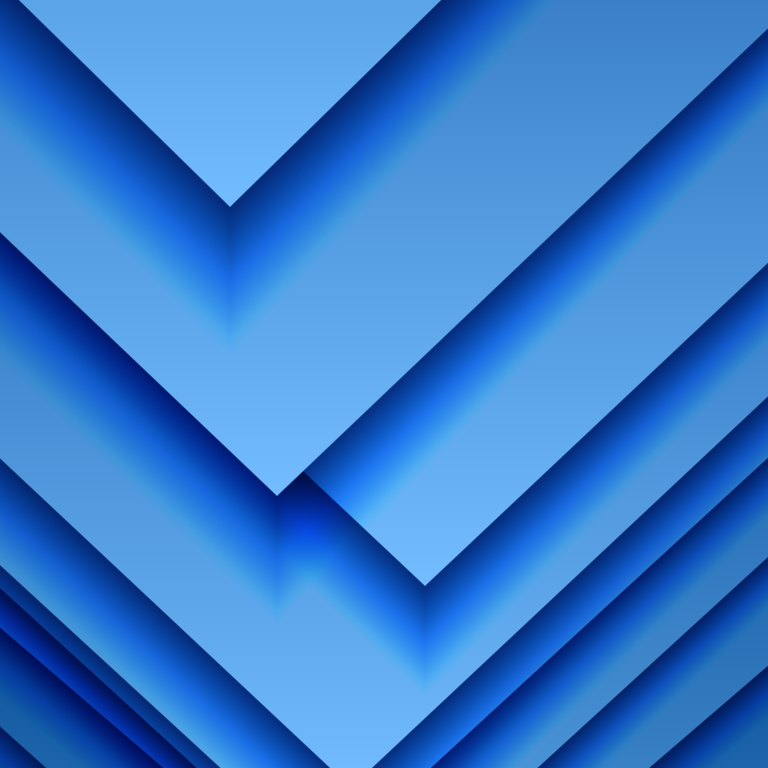
Write a three.js fragment shader that draws this background.

```glsl
// Stacked blue paper chevrons pointing down, each casting a soft shadow on those below.
varying vec2 vUv;

const int SHEET_COUNT = 8;

// Front to back: tip x, tip y, slope of the arms, shadow length
const vec4 SHEETS[SHEET_COUNT] = vec4[SHEET_COUNT](
  vec4(0.2995,  0.7305, 0.980, 0.195),
  vec4(0.3607,  0.3542, 0.952, 0.168),
  vec4(0.5534,  0.2370, 0.942, 0.145),
  vec4(0.4570, -0.0256, 0.938, 0.140),
  vec4(0.4240, -0.1260, 0.920, 0.120),
  vec4(0.4780, -0.2030, 0.915, 0.100),
  vec4(0.5290, -0.2720, 0.860, 0.100),
  vec4(0.5600, -0.4500, 0.900, 0.080)
);

const vec3 TIP_COLOR = vec3(0.45, 0.74, 1.00);
const vec3 HEIGHT_FADE = vec3(0.34, 0.37, 0.34);  // colour lost per unit above the tip
const vec3 BACK_COLOR = vec3(0.07, 0.34, 0.62);
const vec3 SHADOW_TINT = vec3(0.06, 0.27, 0.54);  // multiplier right at the edge
const float DEPTH_DIM = 0.045;                    // dimming per rear sheet
const float FIRST_DIM_SHEET = 3.0;
const float RIGHT_SHRINK = 0.55;                  // shadow narrowing along the right arm

// Vertical distance below the chevron edge; negative on the sheet
float chevronDistance(vec2 p, vec4 sheet) {
  return sheet.y + sheet.z * abs(p.x - sheet.x) - p.y;
}

// Red recovers slowest and blue fastest, giving navy, royal blue, then cyan
vec3 shadowFilter(float d, vec2 p, vec4 sheet) {
  float reach = sheet.w * (1.0 - RIGHT_SHRINK * max(p.x - sheet.x, 0.0));
  float t = clamp(d / reach, 0.0, 1.0);
  vec3 recovery = vec3(t * t, min(t * 1.12, 1.0), min(t * 2.0, 1.0));
  return mix(SHADOW_TINT, vec3(1.0), recovery);
}

// Bright at the tip, deeper blue toward the top and the rear
vec3 sheetColor(vec2 p, vec4 sheet, float depth) {
  float rise = max(p.y - sheet.y, 0.0);
  float dim = DEPTH_DIM * max(depth - FIRST_DIM_SHEET, 0.0);
  return max(TIP_COLOR - HEIGHT_FADE * rise - dim, vec3(0.0));
}

void main() {
  vec3 color = BACK_COLOR;

  // Paint from back to front: shadow first, then the sheet itself
  for (int i = SHEET_COUNT - 1; i >= 0; i--) {
    vec4 sheet = SHEETS[i];
    float d = chevronDistance(vUv, sheet);
    float soft = max(fwidth(d) * 0.6, 0.0005);
    float cover = 1.0 - smoothstep(-soft, soft, d);
    vec3 shaded = color * shadowFilter(d, vUv, sheet);
    color = mix(shaded, sheetColor(vUv, sheet, float(i)), cover);
  }

  gl_FragColor = vec4(color, 1.0);
}
```
